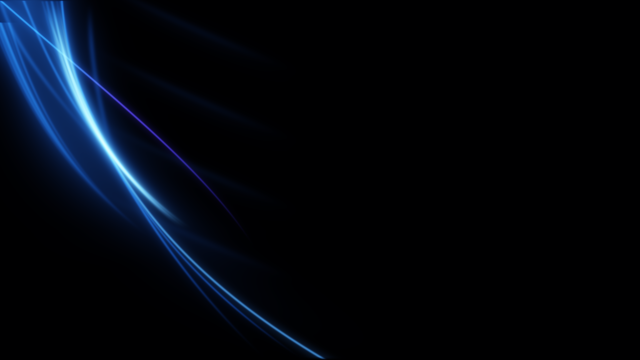
A WebGL 2 fragment shader for this background:

```glsl
#version 300 es
precision highp float;
// Sweeping blue light trails on black. Each trail is a cubic x(depth) curve,
// drawn as a thin Gaussian core with a soft halo; bundles fan out filaments,
// and a broad sheet of haze fills the space behind them.
uniform vec2 u_resolution;
out vec4 fragColor;

const vec3 NIGHT = vec3(0.0, 0.0, 0.005);
const vec3 NAVY = vec3(0.025, 0.085, 0.22);
const vec3 AZURE = vec3(0.07, 0.32, 0.92);
const vec3 ICE = vec3(0.45, 0.95, 1.25);
const vec3 VIOLET = vec3(0.22, 0.16, 0.95);

// Cubic through four values evenly spaced over s = 0..1.
float cubic(vec4 x, float s) {
    float u = 3.0 * s;
    vec3 v = u - vec3(1.0, 2.0, 3.0);
    return -x.x * v.x * v.y * v.z / 6.0 + x.y * u * v.y * v.z / 2.0
         - x.z * u * v.x * v.z / 2.0 + x.w * u * v.x * v.y / 6.0;
}

// Signed distance to a trail (positive to its right), and position along it.
vec2 trail(vec2 p, vec4 x, vec2 span) {
    float len = span.y - span.x;
    float s = (p.y - span.x) / len;
    float sc = clamp(s, 0.0, 1.0);
    float slope = (cubic(x, sc + 0.01) - cubic(x, sc - 0.01)) / (0.02 * len);
    return vec2((p.x - cubic(x, sc)) / sqrt(1.0 + slope * slope), s);
}

float gauss(float d, float w) {
    return exp(-d * d / (w * w));
}

// Fade in over the first part of a trail and out over the last part.
float ends(float s, float fadeIn, float fadeOut) {
    return smoothstep(0.0, fadeIn, s) * (1.0 - smoothstep(1.0 - fadeOut, 1.0, s));
}

// Sharp core, never thinner than the canvas can show, plus a weak halo.
float glow(float d, float w) {
    float core = max(w, 0.6 / u_resolution.y);
    return gauss(d, core) * w / core + 0.13 * gauss(d, 5.0 * w);
}

float strand(vec2 p, vec4 x, vec2 span, float w, vec2 fade) {
    vec2 t = trail(p, x, span);
    return glow(t.x, w) * ends(t.y, fade.x, fade.y);
}

// Filaments that spread away from a crossing point at s = knot.
float bundle(vec2 p, vec4 x, vec2 span, float w, float spread, float knot, vec2 fade) {
    vec2 t = trail(p, x, span);
    float sum = 0.0;
    for (int i = 0; i < 5; i++) {
        float k = float(i) - 2.0;
        float offset = k * spread * (knot - t.y) + 0.0015 * sin(k * 2.4 + t.y * 5.0);
        sum += glow(t.x - offset, w) * (0.55 + 0.35 * sin(k * 4.1 + 1.0));
    }
    return sum * ends(t.y, fade.x, fade.y);
}

// Faint parallel arcs trailing to the right.
float arcs(vec2 p) {
    float sum = 0.0;
    float u = p.x - 0.74;
    for (int i = 0; i < 4; i++) {
        float d = p.y - (0.165 + 0.193 * float(i) + 0.4 * u - 0.12 * u * u);
        sum += gauss(d, 0.012) + 0.5 * gauss(d - 0.012, 0.03);
    }
    return sum * smoothstep(0.22, 0.5, p.x) * (1.0 - smoothstep(0.55, 0.84, p.x));
}

void main() {
    // Height is 1; y is measured as depth below the top edge.
    vec2 p = gl_FragCoord.xy / u_resolution.y;
    p.y = 1.0 - p.y;

    vec4 mainX = vec4(0.143, 0.197, 0.308, 0.525);
    vec4 longX = vec4(0.115, 0.255, 0.478, 0.903);
    vec4 lowX = vec4(0.12, 0.285, 0.475, 0.74);
    vec4 leftX = vec4(0.0, 0.083, 0.21, 0.417);
    vec2 mainSpan = vec2(0.0, 0.64);
    vec2 leftSpan = vec2(0.06, 0.66);

    // Haze behind the trails
    vec2 m = trail(p, mainX, mainSpan);
    vec2 g = trail(p, longX, vec2(0.0, 1.0));
    float upper = 1.0 - smoothstep(0.3, 0.75, p.y);
    vec3 c = NAVY * gauss(m.x + 0.07, 0.095) * upper * 1.3;
    c += NAVY * gauss(g.x, 0.085) * 0.45 * (1.0 - smoothstep(0.5, 1.0, p.y));
    c += AZURE * gauss(m.x, 0.028) * 0.42 * ends(m.y, 0.1, 0.5);
    c += AZURE * gauss(length(p - vec2(0.0, 0.03)), 0.12) * 0.3;
    c += NAVY * arcs(p) * 0.22;

    // Left fan of blue filaments
    c += AZURE * bundle(p, leftX, leftSpan, 0.004, 0.013, 0.9, vec2(0.01, 0.85)) * 0.75;
    c += AZURE * strand(p, leftX - 0.004, leftSpan, 0.007, vec2(0.01, 0.9)) * 0.55;
    c += AZURE * strand(p, vec4(0.065, 0.125, 0.2, 0.3), vec2(0.0, 0.42), 0.004, vec2(0.01, 0.4)) * 0.7;
    c += AZURE * strand(p, vec4(0.0, 0.075, 0.19, 0.32), vec2(0.0, 0.46), 0.006, vec2(0.01, 0.8)) * 0.45;

    // Near-vertical strands at the top
    c += AZURE * strand(p, vec4(0.25, 0.257, 0.283, 0.324), vec2(0.0, 0.46), 0.008, vec2(0.3, 0.4)) * 0.3;
    c += AZURE * strand(p, vec4(0.172, 0.19, 0.232, 0.305), vec2(0.0, 0.4), 0.003, vec2(0.01, 0.4)) * 0.7;

    // Long trails that reach the lower edge
    c += mix(AZURE, ICE, 0.35) * strand(p, longX, vec2(0.0, 1.0), 0.0032, vec2(0.3, 0.01)) * 0.9;
    c += AZURE * strand(p, longX - vec4(0.0, 0.0, 0.012, 0.06), vec2(0.0, 1.0), 0.003, vec2(0.4, 0.2)) * 0.5;
    c += AZURE * strand(p, lowX, vec2(0.1, 1.0), 0.0035, vec2(0.4, 0.5)) * 0.75;

    // Violet line crossing the bundle
    vec2 v = trail(p, vec4(0.0, 0.268, 0.52, 0.708), vec2(0.0, 0.69));
    vec3 hue = mix(AZURE * 1.3, VIOLET, smoothstep(0.15, 0.45, v.y));
    c += hue * glow(v.x, 0.0026) * ends(v.y, 0.01, 0.65) * 1.2;

    // Bright central bundle
    c += ICE * bundle(p, mainX, mainSpan, 0.0035, 0.014, 0.72, vec2(0.3, 0.35)) * 0.85;
    c += AZURE * bundle(p, mainX, mainSpan, 0.004, 0.018, 0.75, vec2(0.01, 0.3)) * 0.7;
    c += ICE * gauss(m.x, 0.009) * ends(m.y, 0.5, 0.4) * 0.8;

    fragColor = vec4(NIGHT + 1.0 - exp(-1.25 * c), 1.0);
}
```
